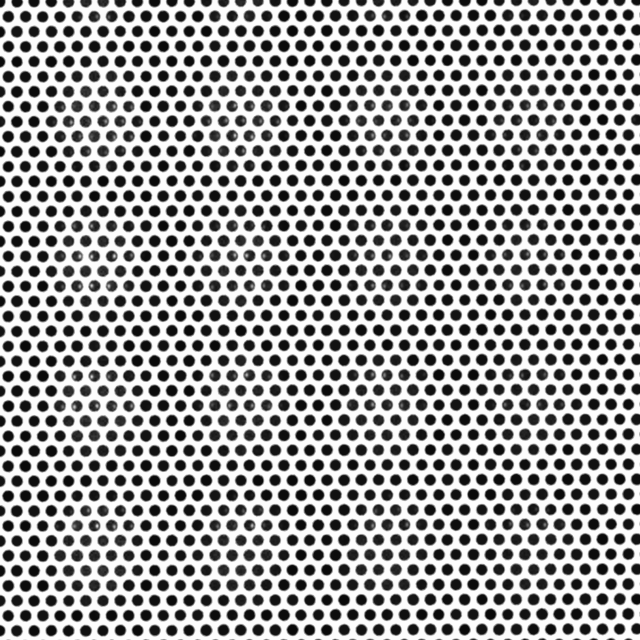
A three.js fragment shader for this pattern:

```glsl
// White perforated sheet: staggered round holes with soft rims and faint glints behind some of them.
#define PITCH 0.02691            // distance between holes along a row
#define ROW_STEP 0.0234          // distance between rows
#define FIRST_HOLE vec2(0.0130, 0.0264) // top left hole, measured from the top left
#define TILT 0.003               // rise of each row towards the right
#define RIM vec2(0.245, 0.405)   // inner and outer rim radius, in pitches
#define SHEET vec3(0.992)
#define HOLE vec3(0.035)
#define PATCH_STEP 0.2266        // spacing of the lighter patches behind the sheet
#define PATCH_START vec2(0.150, 0.182)
#define GLINT 0.85

varying vec2 vUv;

float hash(vec2 p) {
  vec3 q = fract(p.xyx * vec3(0.1031, 0.1030, 0.0973));
  q += dot(q, q.yzx + 33.33);
  return fract((q.x + q.y) * q.z);
}

float noise(vec2 p) {
  vec2 i = floor(p);
  vec2 f = smoothstep(0.0, 1.0, fract(p));
  return mix(mix(hash(i), hash(i + vec2(1.0, 0.0)), f.x),
             mix(hash(i + vec2(0.0, 1.0)), hash(i + vec2(1.0)), f.x), f.y);
}

// Strength of the lighter patch around a point, fading to the right.
float patchAt(vec2 p) {
  vec2 d = fract((p - PATCH_START) / PATCH_STEP + 0.5) - 0.5;
  return smoothstep(0.38, 0.14, length(d * vec2(1.0, 0.8))) * mix(1.0, 0.35, p.x);
}

// Two rows in every eight catch the most light, a few others catch some.
float rowLight(float row) {
  float k = mod(row, 8.0);
  float strong = 1.0 - step(0.5, min(k, abs(k - 2.0)));
  return max(strong, 0.75 * step(0.72, hash(vec2(row + 60.0, 7.0))));
}

void main() {
  // Staggered grid, rows counted downwards
  vec2 p = vec2(vUv.x, 1.0 - vUv.y);
  vec2 g = p - FIRST_HOLE;
  g.y += TILT * p.x;
  float row = floor(g.y / ROW_STEP + 0.5);
  float x = g.x / PITCH - 0.5 * mod(row, 2.0);
  vec2 cell = vec2(floor(x + 0.5), row);
  vec2 local = vec2(x - cell.x, (g.y - row * ROW_STEP) / PITCH);
  vec2 center = p - local * PITCH;
  vec2 id = cell + 60.0;

  // Hole with slight differences in place, size and outline
  vec2 shift = vec2(hash(id + 11.0), hash(id + 23.0)) - 0.5;
  float grain = noise(p / PITCH * 9.0 + 40.0) - 0.5;
  float radius = length(local - 0.02 * shift) + 0.022 * grain + 0.02 * (hash(id) - 0.5);
  float sheet = smoothstep(RIM.x, RIM.y, radius);

  // Dark inside, greyer over the patches
  float light = patchAt(center);
  float tone = 0.04 * hash(id + 37.0) + light * (0.07 + 0.12 * (grain + 0.4));
  vec3 inside = HOLE + max(tone, 0.0);

  // Small glint, mostly on the right of the hole
  float side = hash(id + 51.0) < 0.75 ? 1.0 : -1.0;
  vec2 spot = vec2(0.16 * side, 0.12 * (hash(id + 67.0) - 0.4));
  vec2 d = (local - spot) / vec2(0.10, 0.13);
  float power = light * rowLight(row) * mix(0.25, 1.0, hash(id + 83.0));
  inside += GLINT * power * exp(-dot(d, d));

  gl_FragColor = vec4(mix(min(inside, SHEET), SHEET, sheet), 1.0);
}
```
